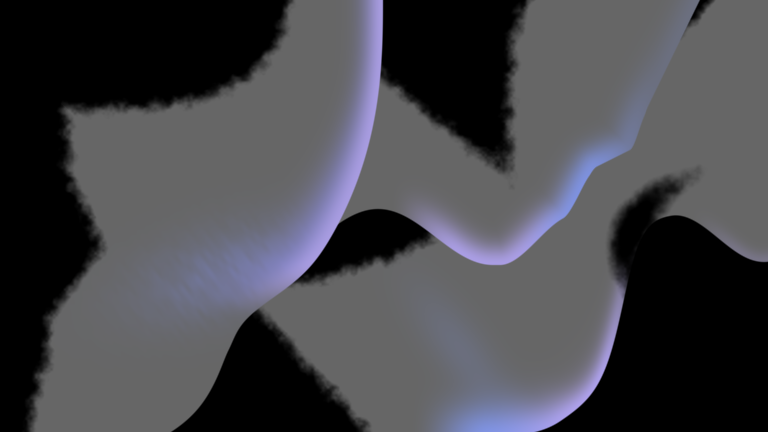
Reproduce this background procedurally as a Shadertoy shader.

```glsl
// Overlapping grey folds with soft black hollows and lavender-blue lit rims.

float hash(vec2 p) {
    vec3 q = fract(p.xyx * 0.1031);
    q += dot(q, q.yzx + 33.33);
    return fract((q.x + q.y) * q.z);
}

float noise(vec2 p) {
    vec2 i = floor(p), f = fract(p);
    f = f * f * (3.0 - 2.0 * f);
    return mix(mix(hash(i), hash(i + vec2(1, 0)), f.x),
               mix(hash(i + vec2(0, 1)), hash(i + vec2(1, 1)), f.x), f.y);
}

float fbm(vec2 p) {
    return 0.55 * noise(p) + 0.3 * noise(p * 2.1 + 7.0) + 0.15 * noise(p * 4.3 + 3.0);
}

// Rim profiles: 0 left fold (along y), 1 middle fold, 2 back fold (along x)
float rim(int fold, float t) {
    if (fold == 0) {
        float s = (t - 3.2) / 0.35;
        return 3.83 - 0.055 * pow(max(t, 0.0), 2.6) - 0.24 * exp(-s * s)
             + 0.35 * smoothstep(3.5, 4.3, t);
    }
    if (fold == 1) {
        float wave = 2.37 - 0.28 * cos(min(t - 3.78, 1.15) * 2.732);
        return wave - 0.5 * smoothstep(5.0, 5.75, t) - 0.45 * smoothstep(5.63, 5.97, t)
             - 0.5 * max(t - 5.9, 0.0) - 0.3 * smoothstep(6.3, 6.48, t)
             - 1.55 * max(t - 6.45, 0.0);
    }
    float width = mix(0.23, 0.11, smoothstep(5.6, 6.4, t));
    return 2.38 - 0.24 * cos(max(t - 6.72, 0.0) * 3.415)
         + 2.24 / (1.0 + exp((t - 6.18) / width));
}

// Signed distance to a rim, positive inside the fold
float rimDistance(int fold, vec2 p) {
    float nearest = 100.0;
    vec2 a = vec2(p.x - 0.48, rim(fold, p.x - 0.48));
    for (int i = 1; i <= 32; i++) {
        float t = p.x - 0.48 + 0.03 * float(i);
        vec2 b = vec2(t, rim(fold, t)), ab = b - a, ap = p - a;
        nearest = min(nearest, length(ap - ab * clamp(dot(ap, ab) / dot(ab, ab), 0.0, 1.0)));
        a = b;
    }
    return p.y < rim(fold, p.x) ? nearest : -nearest;
}

float bell(float x) { return exp(-x * x); }

float smoothMax(float a, float b, float k) {
    float h = max(k - abs(a - b), 0.0) / k;
    return max(a, b) + h * h * k * 0.25;
}

void mainImage(out vec4 fragColor, in vec2 fragCoord) {
    // Canvas is 4.32 units high, y measured down from the top
    float pixel = 4.32 / iResolution.y;
    vec2 p = vec2(fragCoord.x, iResolution.y - fragCoord.y) * pixel;
    float ragged = 0.14 * (fbm(p * 9.0) - 0.5);
    vec3 grey = vec3(0.4), lavender = vec3(0.68, 0.63, 0.92), blue = vec3(0.5, 0.58, 0.9);

    float leftD = rimDistance(0, p.yx);
    float middleD = rimDistance(1, p);
    float backD = rimDistance(2, p);

    // Back fold: two hollows, a crease, a haze and a lit lower rim
    float s = p.x - 3.0;
    float hollow = min((2.81 - 0.15 * s - 0.13 * s * s - p.y) * -0.95,
                       (p.x - 2.62 - 0.88 * (p.y - 3.12)) * 0.75);
    vec2 q = p - vec2(6.33, 2.28);
    float along = dot(q, vec2(0.4, -0.92));
    float across = dot(q, vec2(0.92, 0.4)) - 0.6 * along * along;
    float crease = (length(vec2(along / 0.52, across / 0.15)) - 1.0) * 0.15;
    vec3 back = grey;
    float haze = bell((p.x - 4.55 - 0.6 * (p.y - 3.4)) / 0.3) * bell((p.y - 3.5) / 0.6);
    back = mix(back, blue, 0.18 * haze);
    float lit = smoothstep(4.1, 4.9, p.x) * (1.0 - smoothstep(6.0, 6.45, p.x))
              + 0.25 * smoothstep(6.9, 7.4, p.x);
    float spread = mix(0.34, 0.1, smoothstep(5.0, 6.2, p.x));
    back = mix(back, mix(blue, lavender, smoothstep(4.8, 5.8, p.x)), lit * bell(backD / spread));
    back *= smoothstep(-0.08, 0.08, hollow + ragged) * smoothstep(-0.06, 0.1, crease + ragged * 0.5);
    vec3 color = back * smoothstep(-pixel, pixel, backD);

    // Middle fold: wedge-shaped hollow and a rim that fades to the upper right
    float bend = max(1.0 - p.y / 0.6, 0.0);
    float wedge = smoothMax((p.y - 0.75 - 0.82 * (p.x - 3.83)) * 0.77,
                            p.x - 5.1 - 0.15 * bend * bend, 0.2);
    lit = smoothstep(3.9, 4.6, p.x) * mix(0.95, 0.2, smoothstep(5.8, 6.6, p.x));
    vec3 middle = mix(grey, mix(lavender, blue, smoothstep(5.1, 5.8, p.x)),
                      lit * bell(middleD / 0.2));
    middle *= smoothstep(-0.08, 0.09, wedge + ragged);
    color = mix(color, middle, smoothstep(-pixel, pixel, middleD));

    // Left fold: rounded top hollow, waving left hollow, brushed haze, long rim
    float top = pow(p.x / 2.88, 5.0) + pow(max(p.y, 0.001) / 1.08, 1.67) - 1.0;
    vec2 slope = vec2(1.74 * pow(p.x / 2.88, 4.0), 1.55 * pow(max(p.y, 0.001) / 1.08, 0.67));
    top /= max(length(slope), 0.3);
    float side = p.x - 0.66 - 0.31 * bell((p.y - 2.45) / 0.5)
               + 0.2 * smoothstep(2.5, 3.3, p.y) + 0.18 * smoothstep(3.4, 4.4, p.y);
    float brushed = 0.75 + 0.5 * noise(mat2(0.8, 0.6, -0.6, 0.8) * p * vec2(22.0, 7.0));
    haze = bell((p.x - 2.25) / 0.85) * bell((p.y - 2.72 + 0.25 * (p.x - 2.25)) / 0.42);
    vec3 left = mix(grey, vec3(0.48, 0.52, 0.78), 0.42 * haze * brushed);
    lit = 1.0 - smoothstep(2.6, 3.2, p.y);
    spread = mix(0.2, 0.36, smoothstep(0.5, 2.5, p.y));
    vec3 sheen = mix(lavender, vec3(0.55, 0.55, 0.88), smoothstep(0.0, 0.3, leftD));
    left = mix(left, sheen, 0.92 * lit * bell(leftD / spread));
    left *= smoothstep(-0.08, 0.09, min(top, side) + ragged);
    color = mix(color, left, smoothstep(-pixel, pixel, leftD));

    fragColor = vec4(color, 1.0);
}
```
